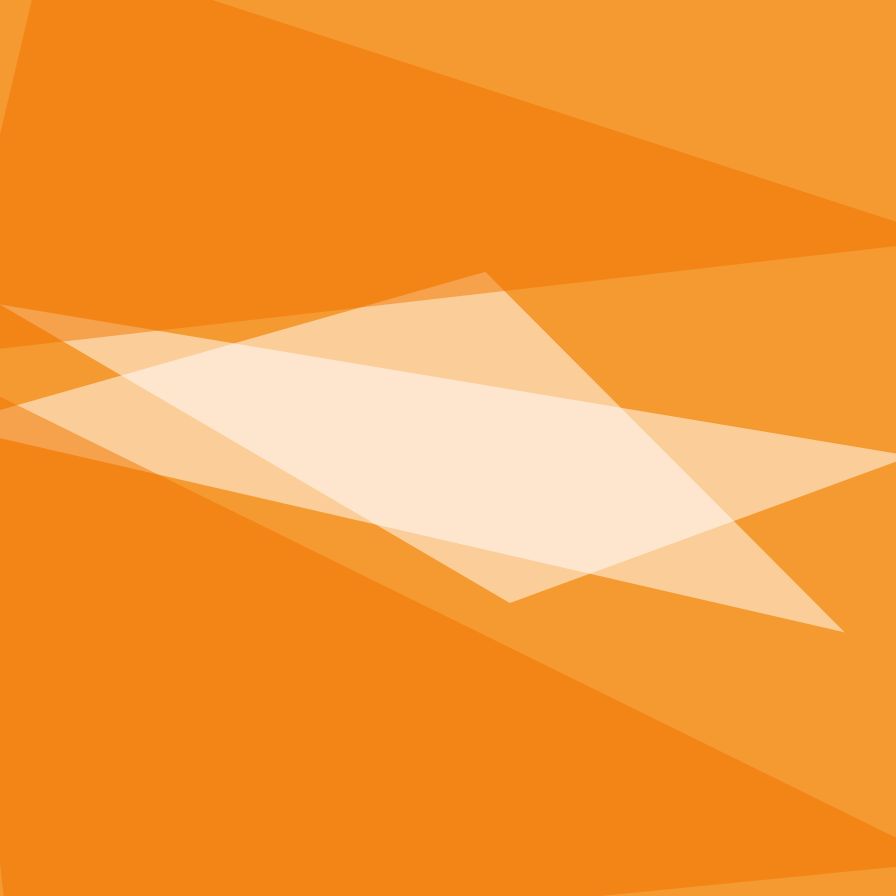
Reproduce this background procedurally as a WebGL 2 fragment shader.

```glsl
#version 300 es
precision highp float;
// Flat orange backdrop with lighter facets and two overlapping translucent white triangles.

uniform vec2 u_resolution;
out vec4 fragColor;

// Signed distance to the line a-b, positive on its left side.
float side(vec2 p, vec2 a, vec2 b) {
    vec2 dir = normalize(b - a);
    vec2 rel = p - a;
    return dir.x * rel.y - dir.y * rel.x;
}

// Inner distance of a triangle with counterclockwise corners.
float triangle(vec2 p, vec2 a, vec2 b, vec2 c) {
    return min(side(p, a, b), min(side(p, b, c), side(p, c, a)));
}

// Smooth edge, one pixel wide at any canvas size.
float cover(float dist) {
    return clamp(dist * min(u_resolution.x, u_resolution.y) + 0.5, 0.0, 1.0);
}

void main() {
    vec2 p = gl_FragCoord.xy / u_resolution;

    // Lighter facets: the wide wedge and the pieces cut off at the corners
    float wedge = min(side(p, vec2(1.0, 0.7253), vec2(0.0, 0.6107)),
                      side(p, vec2(0.0, 0.5573), vec2(1.0, 0.0651)));
    float topLeft = side(p, vec2(0.0, 0.85), vec2(0.0355, 1.0));
    float topRight = side(p, vec2(0.237, 1.0), vec2(1.0, 0.7526));
    float lowRight = side(p, vec2(1.0, 0.0326), vec2(0.6706, 0.0));
    float lowLeft = side(p, vec2(0.004, 0.0), vec2(0.0, 0.0365));
    float corners = max(max(topLeft, topRight), max(lowLeft, lowRight));
    float facet = cover(max(wedge, corners));

    vec3 color = mix(vec3(0.953, 0.522, 0.09), vec3(0.961, 0.604, 0.192), facet);

    // White veils, fainter over the deep orange
    float veil = mix(0.235, 0.505, facet);
    float lower = triangle(p, vec2(0.0, 0.6602), vec2(0.569, 0.327), vec2(1.017, 0.491));
    float upper = triangle(p, vec2(-0.061, 0.525), vec2(0.9427, 0.2943), vec2(0.5417, 0.6966));
    color = mix(color, vec3(1.0), veil * cover(lower));
    color = mix(color, vec3(1.0), veil * cover(upper));

    fragColor = vec4(color, 1.0);
}
```
